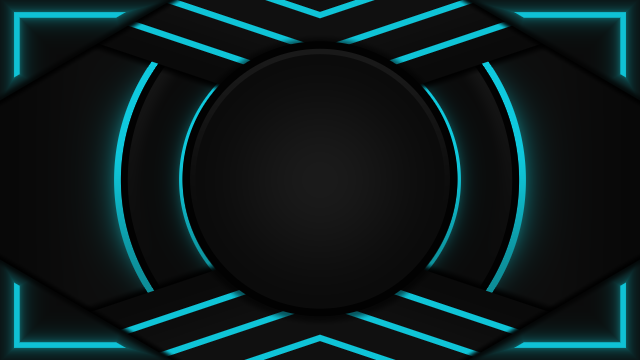
This background is drawn by a WebGL 1 fragment shader. Its source:

```glsl
precision highp float;

uniform vec2 u_resolution;

const vec3 CYAN = vec3(0.06, 0.79, 0.87);
const vec3 DEEP_CYAN = vec3(0.05, 0.56, 0.60);
const vec3 GLOW = vec3(0.02, 0.72, 0.76);

// Antialiased coverage of a signed distance, negative inside.
float fill(float d, float pixel) {
  return clamp(0.5 - d / pixel, 0.0, 1.0);
}

// Light falling off outside a shape.
float halo(float d, float reach) {
  return exp(-max(d, 0.0) / reach);
}

// Darkness cast outside a shape, as a multiplier.
float shade(float d, float reach) {
  return smoothstep(0.0, reach, d);
}

void main() {
  // Percent of canvas height, centred, folded into one quadrant.
  float pixel = 100.0 / u_resolution.y;
  vec2 p = (gl_FragCoord.xy - 0.5 * u_resolution) * pixel;
  vec2 q = abs(p);
  float r = length(p);

  // Signed distances shared by the layers.
  float lowerShift = p.y < 0.0 ? 1.95 : 0.0;
  float slant = q.y - 0.335 * q.x + lowerShift;
  float band = (17.25 - slant) * 0.948;
  float diagonal = 0.585 * q.x + q.y;
  float corner = (74.07 - diagonal) * 0.863;
  vec3 neon = mix(DEEP_CYAN, CYAN, smoothstep(-30.0, 12.0, p.y));

  // Side panels.
  vec3 color = vec3(mix(0.052, 0.032, smoothstep(60.0, 88.0, q.x)));
  float ringFade = smoothstep(42.0, 12.0, q.y);
  color += GLOW * 0.36 * ringFade * halo(r - 57.2, 3.2);

  // Outer ring, its black inset and the curved panel inside.
  color = mix(color, neon, fill(abs(r - 56.25) - 0.95, pixel));
  color = mix(color, vec3(0.006), fill(r - 55.3, pixel));
  float rim = smoothstep(48.0, 53.0, r) * smoothstep(-30.0, 30.0, p.y);
  vec3 panel = vec3(0.043 + 0.035 * rim);
  panel += GLOW * 0.27 * ringFade * halo(r - 39.1, 2.0);
  color = mix(color, panel, fill(r - 53.4, pixel));
  color = mix(color, neon, fill(abs(r - 38.65) - 0.5, pixel));
  color *= mix(0.08, 1.0, max(shade(band, 2.6), fill(abs(r - 56.25) - 0.95, pixel)));

  // Slanted bands above and below, with repeated stripes.
  float bandTone = 0.038 + 0.026 * smoothstep(17.0, 40.0, slant);
  vec3 bands = vec3(bandTone);
  for (int i = 0; i < 3; i++) {
    float stripe = abs(slant - 25.9 - 9.95 * float(i)) * 0.948 - 0.85;
    bands = mix(bands, mix(DEEP_CYAN, CYAN, 0.9), fill(stripe, pixel));
  }
  color = mix(color, bands, fill(band, pixel));

  // Corner panels with glowing brackets.
  color *= mix(0.08, 1.0, shade(corner, 2.0));
  float frame = abs(max(q.x - 84.2, q.y - 45.85)) - 0.78;
  float bracket = max(frame, (78.2 - diagonal) * 0.863);
  vec3 cornerPanel = vec3(0.042);
  cornerPanel += GLOW * (0.30 * halo(bracket, 2.4) + 0.12 * halo(bracket, 0.8));
  cornerPanel *= mix(0.4, 1.0, shade(-corner, 2.0));
  cornerPanel = mix(cornerPanel, mix(DEEP_CYAN, CYAN, 0.88), fill(bracket, pixel));
  color = mix(color, cornerPanel, fill(corner, pixel));

  // Central disk on a black collar, with a soft shadow over the bands.
  vec2 diskPoint = p - vec2(0.0, 0.35);
  float disk = length(diskPoint) - 36.1;
  float shadow = mix(0.45, 1.0, shade(r - 38.2, 2.6));
  color *= mix(1.0, shadow, fill(band, pixel));
  color = mix(color, vec3(0.006), fill(length(diskPoint) - 38.2, pixel));
  vec3 face = vec3(mix(0.103, 0.042, smoothstep(0.0, 37.0, r)));
  float lip = fill(-disk - 1.5, pixel);
  face += 0.055 * lip * smoothstep(-12.0, 36.0, p.y);
  color = mix(color, face, fill(disk, pixel));

  gl_FragColor = vec4(color, 1.0);
}
```
